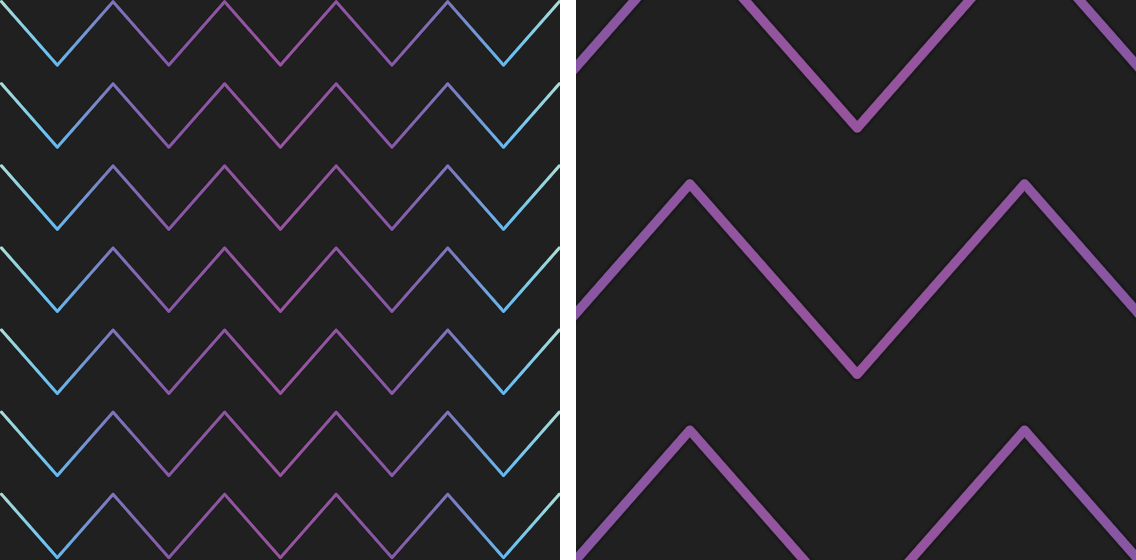
Left: the whole. Right: its middle third, enlarged.
Give the GLSL for this pattern, as a Shadertoy shader.

```glsl
// Seven thin zigzag lines on charcoal, each with five valleys and rounded joins.
// Every row is a folded segment distance; a mirrored gradient runs from
// purple in the middle through blue to pale mint at the sides.

float segmentDistance(vec2 p, vec2 a, vec2 b) {
    vec2 ab = b - a;
    float t = clamp(dot(p - a, ab) / dot(ab, ab), 0.0, 1.0);
    return length(p - a - t * ab);
}

// Distance to a row of V shapes whose outer arms end at the last peaks
float zigzagDistance(vec2 p, float period, float height) {
    float valley = clamp(round(p.x / period), -2.0, 2.0);
    p.x = abs(p.x - valley * period);
    return segmentDistance(p, vec2(0.0), vec2(0.5 * period, height));
}

// Line colour by horizontal distance from the centre
vec3 lineColor(float d) {
    vec3 c = mix(vec3(0.59, 0.33, 0.62), vec3(0.53, 0.34, 0.64), smoothstep(0.0, 0.2, d));
    c = mix(c, vec3(0.49, 0.46, 0.73), clamp((d - 0.19) / 0.11, 0.0, 1.0));
    c = mix(c, vec3(0.40, 0.75, 0.95), clamp((d - 0.30) / 0.11, 0.0, 1.0));
    return mix(c, vec3(0.67, 0.87, 0.84), clamp((d - 0.41) / 0.09, 0.0, 1.0));
}

void mainImage(out vec4 fragColor, in vec2 fragCoord) {
    vec2 uv = fragCoord / iResolution.y;
    float pixel = 1.0 / iResolution.y;

    // Nearest of the seven rows
    float dist = 1.0;
    for (int row = 0; row < 7; row++) {
        vec2 origin = vec2(0.5007, 0.8837 - 0.1466 * float(row));
        dist = min(dist, zigzagDistance(uv - origin, 0.1992, 0.1133));
    }
    float edge = dist - 0.0028;

    // Charcoal ground with a faint dark rim hugging each line
    vec3 color = vec3(0.127) * (1.0 - 0.25 * (1.0 - smoothstep(0.0, 0.003, edge)));

    float coverage = clamp(0.5 - edge / pixel, 0.0, 1.0);
    color = mix(color, lineColor(abs(uv.x - 0.5)), coverage);
    fragColor = vec4(color, 1.0);
}
```
